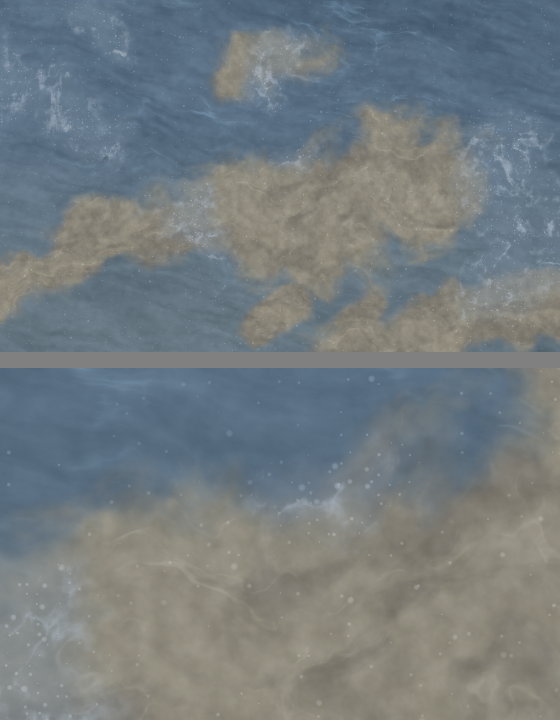
Top: the whole. Bottom: its middle third, enlarged.
This texture is drawn by a Shadertoy shader. Its source:

```glsl
// Murky blue water with drifting sand clouds, lacy foam and fine ripples.

float hash(vec2 cell) {
    vec3 q = fract(vec3(cell.xyx) * 0.1031);
    q += dot(q, q.yzx + 33.33);
    return fract((q.x + q.y) * q.z);
}

float noise(vec2 p) {
    vec2 i = floor(p), f = fract(p);
    f = f * f * (3.0 - 2.0 * f);
    return mix(mix(hash(i), hash(i + vec2(1, 0)), f.x),
               mix(hash(i + vec2(0, 1)), hash(i + vec2(1, 1)), f.x), f.y);
}

float fbm(vec2 p) {
    float sum = 0.0, amp = 0.5;
    for (int i = 0; i < 5; i++) {
        sum += amp * noise(p);
        p = mat2(1.6, 1.2, -1.2, 1.6) * p + 17.3;
        amp *= 0.5;
    }
    return sum;
}

// Thin bright filaments where the noise crosses its middle value.
float filaments(vec2 p) {
    float sum = 0.0, amp = 0.55;
    for (int i = 0; i < 4; i++) {
        float ridge = 1.0 - abs(2.0 * noise(p) - 1.0);
        sum += amp * ridge * ridge * ridge;
        p = mat2(1.5, 1.3, -1.3, 1.5) * p + 9.1;
        amp *= 0.6;
    }
    return sum;
}

// Soft capsule: 1 along the segment, falling through 0 at the radius.
float streak(vec2 p, vec2 a, vec2 b, float radius) {
    vec2 d = b - a;
    float t = clamp(dot(p - a, d) / dot(d, d), 0.0, 1.0);
    return max(1.0 - length(p - a - d * t) / radius, -1.0);
}

// Scattered round bubbles, smoothed at the rim.
float bubbles(vec2 p, float density) {
    vec2 cell = floor(p);
    float seed = hash(cell + 71.0);
    vec2 center = 0.3 + 0.4 * vec2(hash(cell + 5.0), hash(cell + 43.0));
    float radius = 0.08 + 0.2 * hash(cell + 19.0);
    float spot = 1.0 - smoothstep(radius * 0.3, radius, length(fract(p) - center));
    return spot * step(1.0 - density, seed);
}

void mainImage(out vec4 fragColor, in vec2 fragCoord) {
    vec2 p = fragCoord / iResolution.y;
    vec2 warp = vec2(fbm(p * 5.0 + 3.0), fbm(p * 5.0 + 40.0)) - 0.48;
    vec2 q = p + 0.16 * warp;
    float billow = fbm(q * 9.0 + 11.0) - 0.48;
    float grain = fbm(p * 60.0) - 0.48;

    // Water: darker toward the upper right, greyer toward the bottom
    vec3 color = mix(vec3(0.385, 0.45, 0.495), vec3(0.35, 0.435, 0.515), smoothstep(0.1, 0.75, p.y));
    color -= 0.035 * smoothstep(0.9, 2.4, p.x + p.y);
    color += 0.09 * (fbm(q * vec2(3.0, 5.0)) - 0.46);

    // Ripples: flattened, gently sloping crests
    vec2 slope = vec2(p.x, p.y + 0.22 * p.x) + 0.10 * warp;
    float ripple = fbm(slope * vec2(13.0, 48.0)) - 0.48;
    color += ripple * vec3(0.10, 0.11, 0.115);
    float crest = filaments(slope * vec2(6.0, 19.0) + 5.0);
    float crestZone = smoothstep(0.38, 0.62, fbm(p * 3.5 + 8.0)) * smoothstep(0.3, 0.7, p.y);
    color += 0.10 * crestZone * smoothstep(0.55, 1.1, crest) * vec3(0.8, 1.0, 1.1);

    // Sand clouds: a broad central plume, a left arm and a lower right bank
    float plume = streak(q, vec2(0.72, 0.36), vec2(1.20, 0.49), 0.22);
    plume = max(plume, streak(q, vec2(0.74, 0.33), vec2(1.02, 0.33), 0.17));
    plume = max(plume, streak(q, vec2(0.18, 0.34), vec2(0.66, 0.36), 0.13));
    plume = max(plume, streak(q, vec2(-0.1, 0.21), vec2(0.25, 0.25), 0.09));
    plume = max(plume, streak(q, vec2(0.98, 0.0), vec2(1.38, 0.12), 0.10));
    plume = max(plume, streak(q, vec2(1.34, 0.11), vec2(1.65, 0.10), 0.13));
    plume = max(plume, streak(q, vec2(0.74, 0.06), vec2(0.82, 0.16), 0.09) - 0.1);
    plume = max(plume, streak(q, vec2(1.02, 0.10), vec2(1.06, 0.18), 0.09) - 0.1);
    plume = max(plume, streak(q, vec2(0.62, 0.80), vec2(0.88, 0.84), 0.20) - 0.55);
    float sand = smoothstep(-0.05, 0.50, plume + 1.3 * billow);
    float swirl = fbm(q * vec2(9.0, 24.0) + 3.0 * warp + 23.0) - 0.48;
    vec3 sandColor = mix(vec3(0.51, 0.48, 0.43), vec3(0.59, 0.56, 0.49),
                         smoothstep(-0.22, 0.22, swirl + 0.4 * billow));
    float veins = filaments(q * vec2(9.0, 18.0) + 4.0 * warp);
    sandColor += 0.06 * smoothstep(0.6, 1.1, veins) + 0.08 * grain;
    color = mix(color, sandColor, 0.88 * sand);

    // Foam: lace gathered along a few drifting bands
    float band = streak(q, vec2(1.46, 0.57), vec2(1.43, 0.22), 0.15);
    band = max(band, streak(q, vec2(1.50, 0.48), vec2(1.62, 0.30), 0.16) - 0.15);
    band = max(band, streak(q, vec2(-0.05, 0.80), vec2(0.16, 0.72), 0.14) - 0.15);
    band = max(band, streak(q, vec2(0.15, 0.70), vec2(0.34, 0.60), 0.08));
    band = max(band, streak(q, vec2(0.25, 0.96), vec2(0.35, 0.86), 0.07));
    band = max(band, streak(q, vec2(0.75, 0.76), vec2(0.81, 0.86), 0.09));
    band = max(band, streak(q, vec2(0.54, 0.42), vec2(0.62, 0.22), 0.09) - 0.1);
    band = max(band, streak(q, vec2(0.80, 0.57), vec2(0.88, 0.56), 0.06) - 0.15);
    float foam = smoothstep(-0.1, 0.75, band + 1.2 * billow);
    float lace = smoothstep(0.45, 1.15, filaments(q * 17.0 + 31.0) + 1.1 * grain);
    color = mix(color, vec3(0.48, 0.55, 0.62), 0.42 * foam);
    color = mix(color, vec3(0.66, 0.71, 0.76), 0.62 * foam * lace);

    // Bubbles and fine grain
    float specks = bubbles(p * 62.0, 0.07 + 0.25 * foam) + bubbles(p * 105.0 + 7.0, 0.06 + 0.2 * foam);
    color += specks * vec3(0.07, 0.075, 0.08) * (0.5 + noise(p * 9.0));
    color += 0.05 * grain;

    fragColor = vec4(color, 1.0);
}
```
